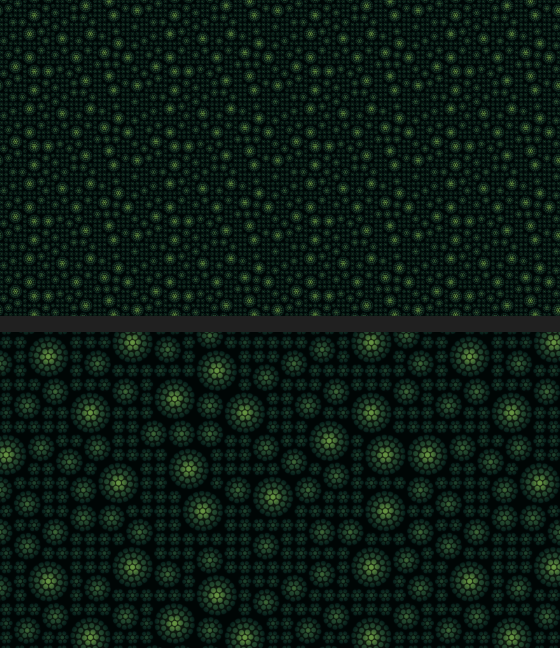
Top, the full canvas; bottom, a detail of the centre.
This pattern is drawn by a Shadertoy shader. Its source:

```glsl
const float CELLS_HIGH = 67.5;
const vec2 TILE = vec2(30.0, 16.0);
const float TAU = 6.2831853;

// Random rank of a cell, wrapped so that the layout repeats with the tile
float cellRank(vec2 cell, float seed) {
    vec2 c = mod(cell, TILE);
    return fract(sin(dot(c, vec2(12.9898, 78.233)) + seed) * 43758.5453);
}

bool inRange(vec2 v, float low, float high) {
    return all(greaterThanEqual(v, vec2(low))) && all(lessThanEqual(v, vec2(high)));
}

// A large dome starts where the rank beats every overlapping candidate
bool startsLarge(vec2 cell, float seed) {
    float own = cellRank(cell, seed);
    for (int i = 0; i < 25; i++) {
        vec2 offset = vec2(i % 5, i / 5) - 2.0;
        if (cellRank(cell + offset, seed) > own) return false;
    }
    return true;
}

// Block holding a cell: lower left corner in xy, width in cells in z
vec3 findBlock(vec2 cell, float seed) {
    float rank[16];
    for (int i = 0; i < 16; i++)
        rank[i] = cellRank(cell + vec2(i % 4, i / 4) - 2.0, seed + 2.7);

    // Large domes block the medium candidates they overlap
    for (int j = 0; j < 49; j++) {
        vec2 corner = vec2(j % 7, j / 7) - 4.0;
        if (!startsLarge(cell + corner, seed)) continue;
        if (inRange(corner, -2.0, 0.0)) return vec3(cell + corner, 3.0);
        for (int i = 0; i < 16; i++) {
            vec2 candidate = vec2(i % 4, i / 4) - 2.0;
            if (inRange(corner - candidate, -2.0, 1.0)) rank[i] = -1.0;
        }
    }

    // Medium domes win among the free neighbours
    for (int y = 1; y <= 2; y++)
    for (int x = 1; x <= 2; x++) {
        float own = rank[y * 4 + x];
        bool wins = own >= 0.0;
        for (int k = 0; k < 9; k++)
            wins = wins && rank[(y + k / 3 - 1) * 4 + x + k % 3 - 1] <= own;
        if (wins) return vec3(cell + vec2(x, y) - 2.0, 2.0);
    }
    return vec3(cell, 1.0);
}

// Coverage of round scales set in staggered rings
float scaleMask(vec2 p, float rings, float pixel) {
    vec2 q = p * (rings - 0.5);
    float ring = floor(length(q) + 0.5);
    float count = max(1.0, 6.0 * ring);
    float turn = ring * 0.6;
    float sector = floor((atan(q.y, q.x) - turn) * count / TAU) + 0.5;
    float angle = sector * TAU / count + turn;
    float dist = distance(q, ring * vec2(cos(angle), sin(angle)));
    float soft = 0.5 * pixel * (rings - 0.5) + 0.05;
    return 1.0 - smoothstep(0.42 - soft, 0.42 + soft, dist);
}

// Teal rim rising to a yellow green crown
vec3 domeColor(float heat) {
    vec3 rim = vec3(0.025, 0.12, 0.105);
    vec3 body = vec3(0.13, 0.27, 0.18);
    vec3 crown = vec3(0.40, 0.58, 0.26);
    vec3 color = mix(rim, body, smoothstep(0.0, 0.45, heat));
    return mix(color, crown, smoothstep(0.4, 1.0, heat));
}

vec3 shadeDome(vec2 p, float size, float pixel, vec3 ground) {
    float radius = length(p);
    float heat = (1.0 - radius) * mix(0.38, 1.0, (size - 1.0) * 0.5);
    float scales = scaleMask(p, size + 1.0, pixel);
    float inside = 1.0 - smoothstep(0.96 - pixel, 0.96 + pixel, radius);
    vec3 color = domeColor(max(heat, 0.0));
    return mix(ground, mix(color * 0.28, color, scales), inside);
}

void mainImage(out vec4 fragColor, in vec2 fragCoord) {
    float cellsPerPixel = CELLS_HIGH / iResolution.y;
    vec2 p = (fragCoord - 0.5 * iResolution.xy) * cellsPerPixel;
    vec3 block = findBlock(floor(p), 1.3);

    float halfSize = 0.5 * block.z;
    vec2 local = (p - block.xy - halfSize) / halfSize;
    vec3 ground = vec3(0.0, 0.025, 0.02);
    vec3 color = shadeDome(local, block.z, cellsPerPixel / halfSize, ground);
    fragColor = vec4(color, 1.0);
}
```
